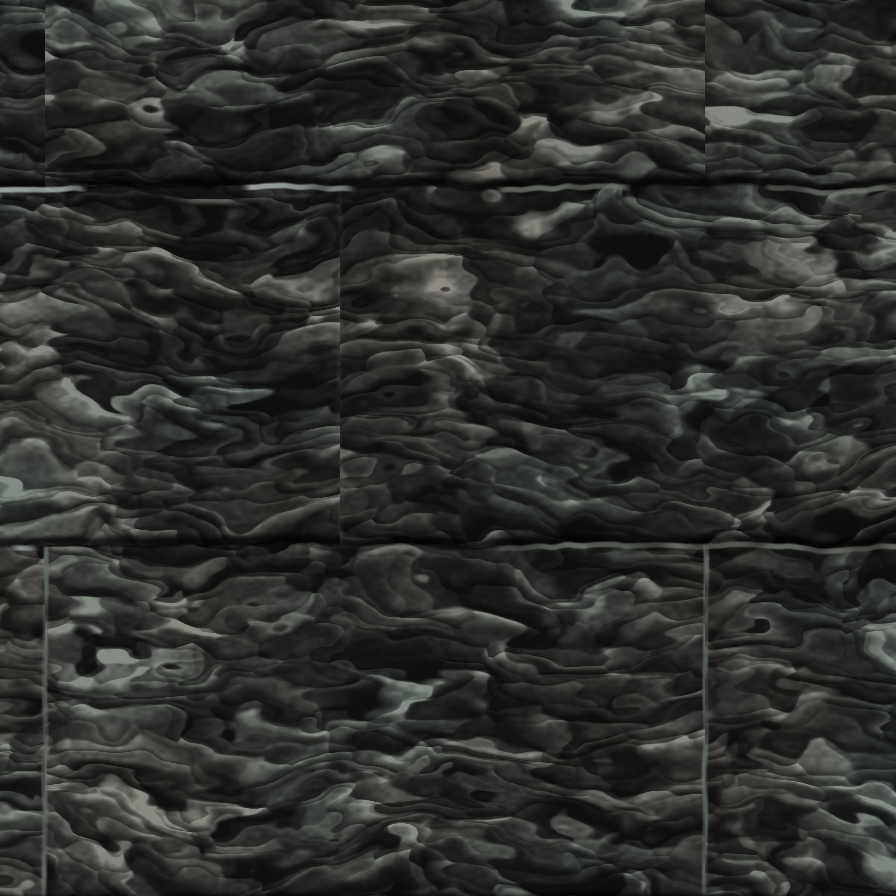
A WebGL 2 fragment shader for this texture:

```glsl
#version 300 es
precision highp float;
// Dark split-face stone wall: chipped courses, shadowed bed joints, pale upright joints.

#define COURSE_HEIGHT 0.40
#define COURSE_START -0.008
#define BLOCK_WIDTH 0.737
#define BLOCK_START 0.05
#define COURSE_SHIFT 0.33
#define CHIP_SCALE vec2(15.0, 33.0)
#define CHIP_SHARPNESS 20.0
#define CONTRAST 0.66
#define MID_TONE 0.152
#define JOINT_WIDTH 0.0036

uniform vec2 u_resolution;
out vec4 fragColor;

const float TAU = 6.2831853;
const vec3 GREEN_STONE = vec3(0.95, 1.04, 0.98);
const vec3 WARM_STONE = vec3(1.03, 1.01, 0.95);
const vec3 PALE_MORTAR = vec3(0.39, 0.42, 0.40);
const vec3 BRIGHT_LIP = vec3(0.72, 0.76, 0.76);
const vec3 DULL_LIP = vec3(0.42, 0.44, 0.41);

float hash(vec2 p) {
    vec3 q = fract(p.xyx * vec3(0.1031, 0.1030, 0.0973));
    q += dot(q, q.yzx + 33.33);
    return fract((q.x + q.y) * q.z);
}

vec2 hash2(vec2 p) {
    return vec2(hash(p + 17.3), hash(p + 71.9));
}

// Smooth value noise in 0..1
float noise(vec2 p) {
    vec2 i = floor(p), f = fract(p);
    f = f * f * (3.0 - 2.0 * f);
    float low = mix(hash(i), hash(i + vec2(1, 0)), f.x);
    float high = mix(hash(i + vec2(0, 1)), hash(i + vec2(1, 1)), f.x);
    return mix(low, high, f.y);
}

vec2 noise2(vec2 p) {
    return vec2(noise(p), noise(p + 43.7)) - 0.5;
}

// Cellular facets: a random tone per chip, lit toward its upper edge
float chips(vec2 p) {
    vec2 cell = floor(p);
    float sum = 0.0, total = 0.0;
    for (int y = -1; y <= 1; y++)
    for (int x = -1; x <= 1; x++) {
        vec2 id = cell + vec2(x, y);
        vec2 d = p - id - 0.1 - 0.8 * hash2(id);
        float weight = exp(-CHIP_SHARPNESS * dot(d, d));
        float tone = 2.0 * hash(id + 5.1) - 1.0;
        sum += weight * (tone + 1.3 * d.y + 0.4 * d.x);
        total += weight;
    }
    return sum / max(total, 1e-9);
}

float relief(vec2 p) {
    return noise(p) + 0.5 * noise(p * 2.1 + 9.0);
}

void main() {
    vec2 uv = gl_FragCoord.xy / u_resolution;

    // Course and block layout with slightly wandering joints
    float wobble = 0.007 * (noise(vec2(uv.x * 13.0, 4.0)) - 0.5)
                 + 0.003 * (noise(vec2(uv.x * 60.0, 8.0)) - 0.5);
    float level = (uv.y + wobble - COURSE_START) / COURSE_HEIGHT;
    float row = floor(level);
    float along = (uv.x - BLOCK_START - mod(row, 2.0) * COURSE_SHIFT) / BLOCK_WIDTH;
    float bed = (level - floor(level + 0.5)) * COURSE_HEIGHT;
    float bedIndex = floor(level + 0.5);
    float upright = (along - floor(along + 0.5)) * BLOCK_WIDTH;
    vec2 block = vec2(floor(along), row);

    // Warped, flattened chips at two sizes
    vec2 q = uv + vec2(0.0, 0.045) * noise2(uv * 5.0 + 3.0);
    q = q * CHIP_SCALE + 31.0 * hash2(block);
    q += 1.3 * noise2(q * 0.8) + 0.65 * noise2(q * 2.1 + 6.0);
    float coarse = chips(q);
    float fine = chips(q * vec2(1.7, 1.9) + 20.0);
    float ledge = relief(q * 1.1) - relief(q * 1.1 + vec2(0.1, 0.35));
    float grain = noise(uv * vec2(150.0, 230.0)) - 0.5;

    // Broad shading: darker toward the middle, uneven from block to block
    float broad = 0.25 * cos(TAU * uv.x) + 0.9 * (noise(uv * 4.0 + 12.0) - 0.5)
                + 0.3 * (hash(block + 2.0) - 0.5);
    float light = 0.85 * coarse + 0.65 * fine + 1.5 * ledge + 0.4 * grain + broad;
    float tone = clamp(MID_TONE * exp(CONTRAST * light), 0.055, 0.53);
    vec3 color = tone * mix(GREEN_STONE, WARM_STONE, noise(uv * 9.0 + 50.0));

    // Shadow gathered along each bed joint
    float gap = smoothstep(-0.004, 0.001, bed) * (1.0 - smoothstep(0.004, 0.013, bed));
    float gloom = exp(-abs(bed - 0.004) / 0.018);
    color *= (1.0 - 0.35 * gloom) * (1.0 - 0.65 * gap);

    // Light catching broken stretches of the lip below the joint
    float upper = step(1.5, bedIndex);
    float phase = (uv.x - mix(0.79, 0.03, upper)) / mix(1.0, 0.30, upper);
    float stretch = smoothstep(0.0, 0.35, cos(TAU * phase) + 0.5 * noise2(uv.xx * 30.0).x);
    float lip = 1.0 - smoothstep(0.0015, 0.0045, abs(bed + 0.003));
    lip *= stretch * mix(0.45, 1.0, noise(vec2(uv.x * 45.0, bedIndex)));
    vec3 lipColor = mix(BRIGHT_LIP, DULL_LIP, smoothstep(0.2, 0.55, uv.x));
    color = mix(color, lipColor, 0.9 * lip);

    // Worn upright joints, fading out in the higher courses
    float sway = 0.004 * (noise(vec2(uv.y * 22.0, 2.0)) - 0.5);
    float line = 1.0 - smoothstep(0.3 * JOINT_WIDTH, 1.3 * JOINT_WIDTH, abs(upright + sway));
    float wear = mix(0.35, 0.95, noise(vec2(uv.y * 38.0, block.x + 7.0)));
    float presence = max(0.0, 1.0 - 0.85 * row) * (1.0 - gap);
    color = mix(color, PALE_MORTAR, line * wear * presence);

    fragColor = vec4(color, 1.0);
}
```
